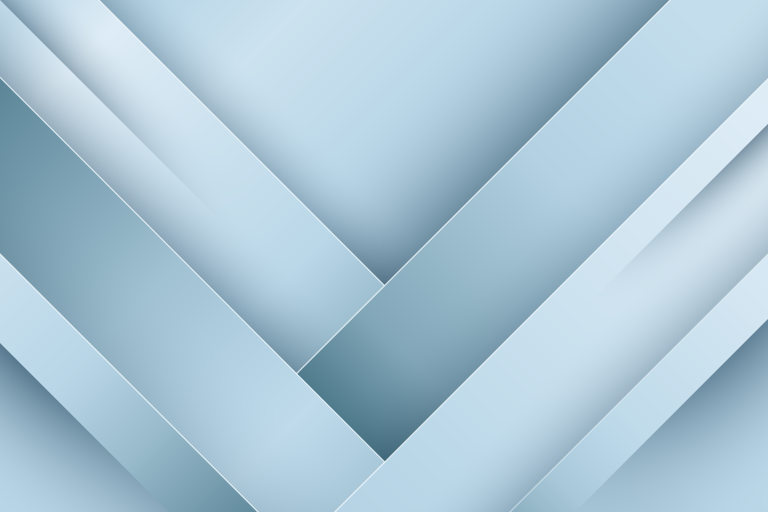
A Shadertoy shader for this background:

```glsl
// Overlapping pale blue diagonal bands meeting in a V, with soft shadows and fine bright rims.

// Palette
const vec3 DEEP   = vec3(0.33, 0.50, 0.57);
const vec3 SKY    = vec3(0.73, 0.845, 0.91);
const vec3 PALE   = vec3(0.86, 0.92, 0.96);
const vec3 SHADOW = vec3(0.52, 0.60, 0.65);
const vec3 RIM    = vec3(0.95, 0.98, 0.99);

// Band edges in canvas heights: falling lines at x - y, rising lines at x + y (y down)
const float FALL_1 = 0.193, FALL_2 = -0.151, FALL_3 = -0.496;
const float RISE_1 = 1.309, RISE_2 = 1.654, RISE_3 = 1.996;

// Creases: fold lines inside a band that fade out along their length
const float CREASE_FALL_1 = 0.0, CREASE_FALL_3 = -0.67;
const float CREASE_RISE_2 = 1.742, CREASE_RISE_3 = 2.123;

const float RIM_WIDTH = 0.0015;
const float RIM_STRENGTH = 0.8;

// Palette colour for a brightness level, measured on the red channel
vec3 tone(float level) {
    return level < SKY.r
        ? mix(DEEP, SKY, (level - DEEP.r) / (SKY.r - DEEP.r))
        : mix(SKY, PALE, (level - SKY.r) / (PALE.r - SKY.r));
}

// Four-stop linear gradient
vec3 ramp(float x, vec4 stops, vec4 levels) {
    vec3 t = clamp((x - stops.xyz) / (stops.yzw - stops.xyz), 0.0, 1.0);
    return tone(levels.x + dot(t, levels.yzw - levels.xyz));
}

// Shadow that is strongest at d = 0 and eases out over its reach
vec3 shade(float d, float reach, float strength) {
    float fall = 1.0 - clamp(d / reach, 0.0, 1.0);
    return mix(vec3(1.0), SHADOW, fall * fall * strength);
}

float cover(float d) {
    float soft = 1.0 / iResolution.y;
    return smoothstep(-soft, soft, d);
}

// Lay a band over the scene where d > 0, with a bright rim on its edge
vec3 lay(vec3 scene, vec3 band, float d, float rimStrength) {
    float rim = 1.0 - smoothstep(0.0, RIM_WIDTH + 1.0 / iResolution.y, abs(d));
    return mix(mix(scene, band, cover(d)), RIM, rim * rimStrength);
}

void mainImage(out vec4 fragColor, in vec2 fragCoord) {
    float x = (fragCoord.x - 0.5 * iResolution.x) / iResolution.y + 0.75;
    float y = 1.0 - fragCoord.y / iResolution.y;
    float a = x - y;
    float b = x + y;
    float d;

    // Centre panel
    vec3 scene = ramp(b, vec4(0.2, 0.6, 1.0, 1.3), vec4(0.70, 0.80, 0.73, 0.70));
    scene *= shade(RISE_1 - b, 0.35, 0.8) * shade(a - FALL_1, 0.16, 0.5);

    // Upper left band with a crease
    vec3 band = ramp(b, vec4(0.05, 0.27, 1.1, 1.31), vec4(0.76, 0.87, 0.73, 0.62));
    band *= shade(a - FALL_2, 0.2, 0.65);
    d = a - CREASE_FALL_1;
    band *= mix(vec3(1.0), shade(d, 0.14, 0.75 * (1.0 - smoothstep(0.1, 0.92, b))), cover(d));
    scene = lay(scene, band, FALL_1 - a, RIM_STRENGTH);

    // Upper right band
    band = ramp(a, vec4(-0.15, 0.1, 0.74, 1.35), vec4(0.31, 0.51, 0.70, 0.77));
    band *= shade(RISE_2 - b, 0.2, 0.4);
    scene = lay(scene, band, b - RISE_1, RIM_STRENGTH);

    // Middle left band
    band = ramp(b, vec4(0.16, 0.86, 1.4, 1.654), vec4(0.36, 0.63, 0.75, 0.66));
    band *= shade(a - FALL_3, 0.25, 0.25);
    scene = lay(scene, band, FALL_2 - a, RIM_STRENGTH);

    // Lower left band and the shaded corner under its crease
    band = ramp(b, vec4(0.5, 0.88, 1.15, 1.5), vec4(0.79, 0.72, 0.60, 0.38));
    d = CREASE_FALL_3 - a;
    vec3 corner = tone(0.72) * shade(d, 0.33, 1.1 - 0.55 * smoothstep(0.7, 1.3, b));
    band = mix(band, corner, cover(d));
    scene = lay(scene, band, FALL_3 - a, RIM_STRENGTH);

    // Middle right band with a crease
    band = ramp(a, vec4(-0.33, -0.08, 0.6, 1.29), vec4(0.71, 0.73, 0.81, 0.87));
    band *= shade(RISE_3 - b, 0.2, 0.5);
    d = b - CREASE_RISE_2;
    band *= mix(vec3(1.0), shade(d, 0.14, smoothstep(0.55, 1.3, a)), cover(d));
    scene = lay(scene, band, b - RISE_2, RIM_STRENGTH);

    // Lower right band and the shaded corner under its crease
    band = ramp(a, vec4(0.0, 0.15, 0.4, 0.94), vec4(0.55, 0.66, 0.75, 0.84));
    d = b - CREASE_RISE_3;
    corner = ramp(a, vec4(0.0, 0.15, 0.4, 0.94), vec4(0.62, 0.67, 0.72, 0.75));
    corner *= shade(d, 0.36, smoothstep(0.0, 0.8, a));
    band = mix(band, corner, cover(d));
    scene = lay(scene, band, b - RISE_3, 0.6 * RIM_STRENGTH);

    fragColor = vec4(scene, 1.0);
}
```
